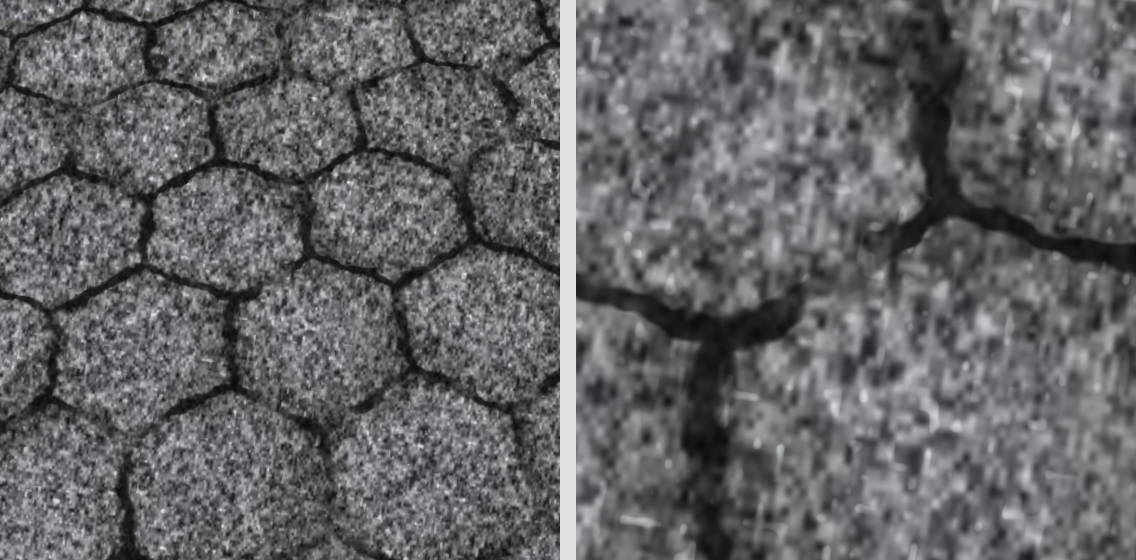
Left, the full canvas; right, a detail of the centre.
Write a Shadertoy shader that draws this texture.

```glsl
#define HORIZON 1.615      // distance of the vanishing line above the top edge
#define CELL_SCALE 0.143   // growth of cell width with depth
#define ROW_SCALE 21.11    // row density under the perspective
#define ROW_SHIFT 11.52
#define JITTER 0.10        // irregularity of the stone centres
#define JOINT_WIDTH 0.021
#define GRAIN 105.0        // coarse grains across the canvas
#define GRAIN_CONTRAST 0.72
#define STONE vec3(0.435, 0.438, 0.452)
#define MOSS vec3(0.265, 0.272, 0.252)
#define JOINT vec3(0.085, 0.092, 0.092)

const float ROW_HEIGHT = 0.866;

float hash(vec2 p) {
    vec3 q = fract(vec3(p.xyx) * 0.1031);
    q += dot(q, q.yzx + 33.33);
    return fract((q.x + q.y) * q.z);
}

float noise(vec2 p) {
    vec2 i = floor(p), f = fract(p);
    f = f * f * (3.0 - 2.0 * f);
    return mix(mix(hash(i), hash(i + vec2(1, 0)), f.x),
               mix(hash(i + vec2(0, 1)), hash(i + vec2(1, 1)), f.x), f.y);
}

float fbm(vec2 p) {
    float sum = 0.0, amp = 0.5;
    for (int i = 0; i < 4; i++) {
        sum += amp * noise(p);
        p = mat2(1.6, 1.2, -1.2, 1.6) * p + 7.3;
        amp *= 0.5;
    }
    return sum / 0.9375;
}

// Centre of a stone; every second row is shifted by half a cell
vec2 stoneCentre(vec2 id) {
    vec2 offset = vec2(hash(id + 41.0), hash(id + 87.0)) - 0.5;
    float stagger = 0.5 * mod(id.y + 1.0, 2.0);
    return vec2(id.x + stagger, id.y * ROW_HEIGHT) + JITTER * offset;
}

// Distance to the nearest joint; also gives the id of the stone
float jointDistance(vec2 q, out vec2 stone) {
    float row = round(q.y / ROW_HEIGHT);
    vec2 base = vec2(round(q.x - 0.5 * mod(row + 1.0, 2.0)), row);
    float nearest = 1e3;
    stone = base;
    for (int j = -1; j <= 1; j++)
    for (int i = -1; i <= 1; i++) {
        vec2 id = base + vec2(i, j);
        float d = distance(q, stoneCentre(id));
        if (d < nearest) { nearest = d; stone = id; }
    }
    vec2 a = stoneCentre(stone);
    float edge = 1e3;
    for (int j = -1; j <= 1; j++)
    for (int i = -1; i <= 1; i++) {
        if (i == 0 && j == 0) continue;
        vec2 b = stoneCentre(stone + vec2(i, j));
        edge = min(edge, dot(0.5 * (a + b) - q, normalize(b - a)));
    }
    return edge;
}

void mainImage(out vec4 fragColor, in vec2 fragCoord) {
    vec2 p = fragCoord / iResolution.xy;

    // Project the canvas onto the tilted pavement
    float depth = 1.0 - p.y + 0.08 * (p.x - 0.521);
    float cellWidth = CELL_SCALE * (depth + HORIZON);
    vec2 ground = vec2((p.x - 0.376 - 0.04 * depth) / cellWidth,
                       (ROW_SHIFT - ROW_SCALE / (depth + HORIZON)) * ROW_HEIGHT);

    // Ragged outlines
    vec2 wobble = vec2(fbm(ground * 5.0 + 20.0), fbm(ground * 5.0 + 60.0)) - 0.5;
    vec2 crumble = vec2(noise(p * GRAIN + 9.0), noise(p * GRAIN + 55.0)) - 0.5;
    vec2 stone;
    float edge = jointDistance(ground + 0.11 * wobble + 0.025 * crumble, stone);

    // Stone tone, with dark worn rims and broad stains
    float patches = fbm(ground * 2.6 + 30.0);
    float rim = 1.0 - smoothstep(0.0, 0.26, edge + 0.5 * (patches - 0.45));
    float corner = smoothstep(0.4, 1.3, p.x * 0.6 + p.y * 0.8);
    vec3 col = STONE * (0.95 + 0.12 * hash(stone + 13.0));
    col *= 1.0 + 0.28 * (fbm(ground * 4.0 + 80.0) - 0.5);
    col = mix(col, MOSS, clamp(0.72 * rim + 0.3 * corner * patches, 0.0, 1.0));

    // Mineral grain, slightly stretched upward, with pale chips
    vec2 g = mat2(1.0, 0.12, -0.15, 0.78) * p * GRAIN;
    float grain = 0.55 * noise(g) + 0.45 * noise(g * 2.03 + 17.0) - 0.5;
    float chip = smoothstep(0.72, 0.95, noise(g * 1.3 + 71.0));
    col += GRAIN_CONTRAST * grain * mix(1.0, 0.8, rim);
    col += vec3(0.17, 0.18, 0.18) * chip * (0.4 + noise(g * 0.2));

    // Dark joints, partly filled with grit
    float opened = smoothstep(0.27, 0.52, fbm(ground * 3.2 + 11.0));
    float width = JOINT_WIDTH * (0.6 + 0.9 * noise(ground * 9.0));
    float aa = 1.0 / (iResolution.y * cellWidth);
    float line = 1.0 - smoothstep(width - aa, width + 0.02 + aa, edge);
    col = mix(col, JOINT + 0.12 * grain, line * mix(0.3, 0.95, opened));

    fragColor = vec4(clamp(col, 0.0, 1.0), 1.0);
}
```
